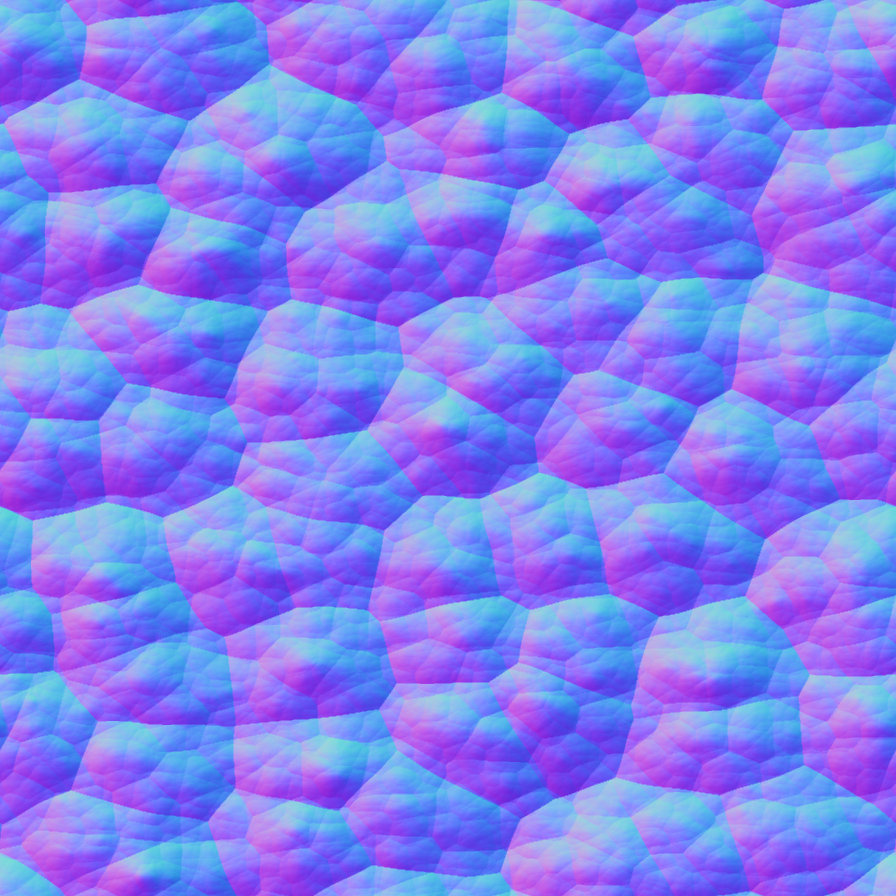
This texture map is drawn by a three.js fragment shader. Its source:

```glsl
// Tileable normal map of a hammered, pebbly surface: layered cone-shaped Voronoi domes.
varying vec2 vUv;

const vec2 BASE_CELLS = vec2(7.0, 9.0);    // largest domes across and up
const int OCTAVES = 5;
const float OCTAVE_GAIN = 0.52;            // slope kept by each finer layer
const float RELIEF = 0.50;                 // overall steepness
const vec2 WARP_CELLS = vec2(13.0, 15.0);
const float WARP_AMOUNT = 0.007;
const float SAMPLE_SPREAD = 0.0005;        // edge smoothing, in canvas units

vec3 hash3(vec2 cell, float seed) {
  vec3 p = fract(vec3(cell.xyx + seed * 17.31) * vec3(0.1031, 0.1030, 0.0973));
  p += dot(p, p.yxz + 33.33);
  return fract((p.xxy + p.yzz) * p.zyx);
}

// Dot product of a lattice gradient with the offset from its corner
float cornerGradient(vec2 cell, vec2 corner, vec2 offset, vec2 period, float seed) {
  float angle = 6.28319 * hash3(mod(cell + corner, period), seed).x;
  return dot(vec2(cos(angle), sin(angle)), offset - corner);
}

// Periodic gradient noise, about -0.7 to 0.7
float gradientNoise(vec2 uv, vec2 period, float seed) {
  vec2 p = uv * period;
  vec2 cell = floor(p);
  vec2 f = p - cell;
  vec2 w = f * f * f * (f * (f * 6.0 - 15.0) + 10.0);
  float bottom = mix(cornerGradient(cell, vec2(0.0, 0.0), f, period, seed),
                     cornerGradient(cell, vec2(1.0, 0.0), f, period, seed), w.x);
  float top = mix(cornerGradient(cell, vec2(0.0, 1.0), f, period, seed),
                  cornerGradient(cell, vec2(1.0, 1.0), f, period, seed), w.x);
  return mix(bottom, top, w.y);
}

// Outward slope of the dome around the nearest scattered seed
vec2 domeSlope(vec2 uv, vec2 period, float seed) {
  vec2 p = uv * period;
  vec2 cell = floor(p);
  vec2 nearest = vec2(0.0);
  float nearestSq = 8.0;
  float tipSoftness = 0.0;
  for (int y = -1; y <= 1; y++) {
    for (int x = -1; x <= 1; x++) {
      vec2 neighbour = cell + vec2(float(x), float(y));
      vec3 random = hash3(mod(neighbour, period), seed);
      vec2 away = p - neighbour - mix(vec2(0.04), vec2(0.96), random.xy);
      float distSq = dot(away, away);
      if (distSq < nearestSq) {
        nearestSq = distSq;
        nearest = away;
        tipSoftness = mix(0.04, 0.42, random.z);
      }
    }
  }
  return nearest / sqrt(nearestSq + tipSoftness * tipSoftness);
}

// Sum of domes, each layer twice as fine and gentler
vec2 surfaceSlope(vec2 uv) {
  vec2 slope = vec2(0.0);
  vec2 period = BASE_CELLS;
  vec2 aspect = BASE_CELLS / 8.0;
  float weight = 1.0;
  for (int i = 0; i < OCTAVES; i++) {
    slope += weight * aspect * domeSlope(uv, period, float(i) + 1.0);
    period *= 2.0;
    weight *= OCTAVE_GAIN;
  }
  return slope * RELIEF;
}

// Red faces left, green faces up, blue faces the viewer
vec3 normalColor(vec2 uv) {
  vec2 warp = vec2(gradientNoise(uv, WARP_CELLS, 11.0), gradientNoise(uv, WARP_CELLS, 12.0));
  vec2 slope = surfaceSlope(uv + WARP_AMOUNT * warp);
  return normalize(vec3(-slope.x, slope.y, 1.0)) * 0.5 + 0.5;
}

void main() {
  // Four samples per point soften the creases
  vec3 color = vec3(0.0);
  for (int y = 0; y < 2; y++) {
    for (int x = 0; x < 2; x++) {
      vec2 offset = vec2(float(x), float(y)) * 2.0 - 1.0;
      color += 0.25 * normalColor(vUv + offset * SAMPLE_SPREAD);
    }
  }
  gl_FragColor = vec4(color, 1.0);
}
```
